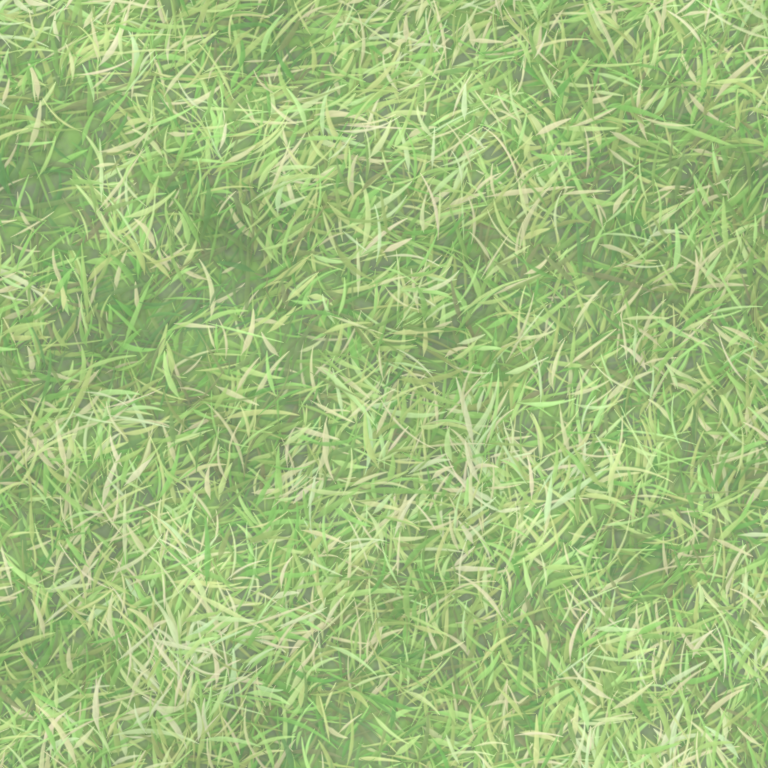
A Shadertoy shader for this texture:

```glsl
const int LAYERS = 20;
const vec3 SOIL = vec3(0.51, 0.58, 0.45);
const vec3 SHADE = vec3(0.50, 0.60, 0.41);
const vec3 MOSS = vec3(0.55, 0.71, 0.41);
const vec3 LEAF = vec3(0.69, 0.85, 0.49);
const vec3 LIME = vec3(0.83, 0.96, 0.61);
const vec3 PALE = vec3(0.91, 0.96, 0.76);
const vec3 STRAW = vec3(0.96, 0.93, 0.75);
const vec3 HAZE = vec3(0.90, 0.95, 0.82);

vec4 hash4(vec3 p) {
    vec4 q = fract(p.xyzx * vec4(0.1031, 0.1030, 0.0973, 0.1099));
    q += dot(q, q.wzxy + 33.33);
    return fract((q.xxyz + q.yzzw) * q.zywx);
}

float valueNoise(vec2 p, float seed) {
    vec2 i = floor(p);
    vec2 f = fract(p);
    f = f * f * (3.0 - 2.0 * f);
    float a = hash4(vec3(i, seed)).x;
    float b = hash4(vec3(i + vec2(1, 0), seed)).x;
    float c = hash4(vec3(i + vec2(0, 1), seed)).x;
    float d = hash4(vec3(i + vec2(1, 1), seed)).x;
    return mix(mix(a, b, f.x), mix(c, d, f.x), f.y);
}

float fbm(vec2 p, float seed) {
    float sum = 0.0;
    float amp = 0.53;
    for (int i = 0; i < 4; i++) {
        sum += amp * valueNoise(p, seed + float(i));
        p = p * 2.03 + 7.1;
        amp *= 0.5;
    }
    return sum;
}

vec3 grassRamp(float tone) {
    float t = clamp(tone, 0.0, 1.0) * 4.0;
    vec3 c = mix(SHADE, MOSS, clamp(t, 0.0, 1.0));
    c = mix(c, LEAF, clamp(t - 1.0, 0.0, 1.0));
    c = mix(c, LIME, clamp(t - 2.0, 0.0, 1.0));
    return mix(c, PALE, clamp(t - 3.0, 0.0, 1.0));
}

// Bent tapering blade: x = distance, y = position along, z = position across
vec3 bladeShape(vec2 p, float angle, float halfLength, float halfWidth, float bend) {
    vec2 dir = vec2(cos(angle), sin(angle));
    vec2 q = vec2(dot(p, dir), dot(p, vec2(-dir.y, dir.x)));
    float tc = clamp(q.x / halfLength, -1.0, 1.0);
    float across = q.y - bend * halfLength * (tc * tc - 0.35);
    across /= sqrt(1.0 + 4.0 * bend * bend * tc * tc);
    float width = halfWidth * sqrt(max(1.0 - tc, 0.0)) * smoothstep(-1.1, -0.3, tc);
    float beyond = max(abs(q.x) - halfLength, 0.0);
    float d = length(vec2(max(abs(across) - width, 0.0), beyond));
    d += min(abs(across) - width, 0.0);
    return vec3(d, tc, across / halfWidth);
}

vec3 bladeColor(float depth, float patchTone, vec4 r) {
    float tone = 0.27 + 0.36 * depth + 0.85 * (r.x - 0.5) + 0.9 * (patchTone - 0.5);
    vec3 c = grassRamp(tone);
    c += (r.y - 0.5) * vec3(0.16, -0.03, 0.06);
    return mix(c, STRAW, 0.8 * step(0.91, r.z) * smoothstep(0.2, 0.6, depth));
}

// Paints one jittered grid of blades over the colour beneath
vec3 paintLayer(vec3 under, vec2 uv, float layer, float depth, float blur) {
    float cells = mix(28.0, 12.0, fract(layer * 0.618));
    vec2 offset = layer * vec2(3.37, 5.71);
    vec2 grid = uv * cells + offset;
    vec2 home = floor(grid);
    vec3 color = under;
    for (int j = -1; j <= 1; j++) {
        for (int i = -1; i <= 1; i++) {
            vec2 id = home + vec2(i, j);
            vec4 place = hash4(vec3(id, layer + 11.0));
            vec4 look = hash4(vec3(id, layer + 53.0));
            vec2 root = id + place.xy;
            vec2 rootUv = (root - offset) / cells;
            float patchTone = mix(valueNoise(rootUv * 5.0 + 2.0, 3.0),
                                  valueNoise(rootUv * 13.0, 5.0), 0.5);
            float lean = 0.95 + 1.3 * (valueNoise(rootUv * 6.0, 9.0) - 0.5);
            float angle = lean + 2.7 * (place.z - 0.5);
            float halfLength = mix(0.40, 0.85, place.w) / cells;
            float halfWidth = mix(0.0014, 0.0038, look.w * look.w);
            float bend = 0.44 * (fract(look.w * 7.3 + place.z) - 0.5);
            vec3 s = bladeShape((grid - root) / cells, angle, halfLength, halfWidth, bend);
            float present = step(look.y * 0.6, patchTone + 0.24 + 0.1 * depth);
            float shadow = smoothstep(0.007, 0.0, s.x) * present;
            color *= 1.0 - 0.03 * shadow;
            vec3 tint = bladeColor(depth, patchTone, look);
            tint *= 0.99 + 0.05 * s.y + 0.04 * clamp(s.z, -1.0, 1.0);
            float cover = smoothstep(blur, -blur, s.x) * present;
            color = mix(color, tint, 0.84 * cover);
        }
    }
    return color;
}

void mainImage(out vec4 fragColor, in vec2 fragCoord) {
    vec2 uv = fragCoord / iResolution.y;
    float blur = max(0.0016, 0.75 / iResolution.y);

    // Shaded ground with soft undergrowth
    vec3 color = mix(SOIL, MOSS, smoothstep(0.25, 0.75, fbm(uv * 40.0, 21.0)));

    // Blades from the deepest to the topmost
    for (int k = 0; k < LAYERS; k++) {
        float depth = float(k) / float(LAYERS - 1);
        color = paintLayer(color, uv, float(k) + 1.0, depth, blur);
    }

    // Broad light patches, fine mottling and a thin haze
    color *= 1.0 + 0.24 * (fbm(uv * 7.0, 31.0) - 0.5);
    color += 0.06 * (fbm(uv * 90.0, 41.0) - 0.5);
    color = mix(color, HAZE, 0.07);
    fragColor = vec4(clamp(color, 0.0, 1.0), 1.0);
}
```
